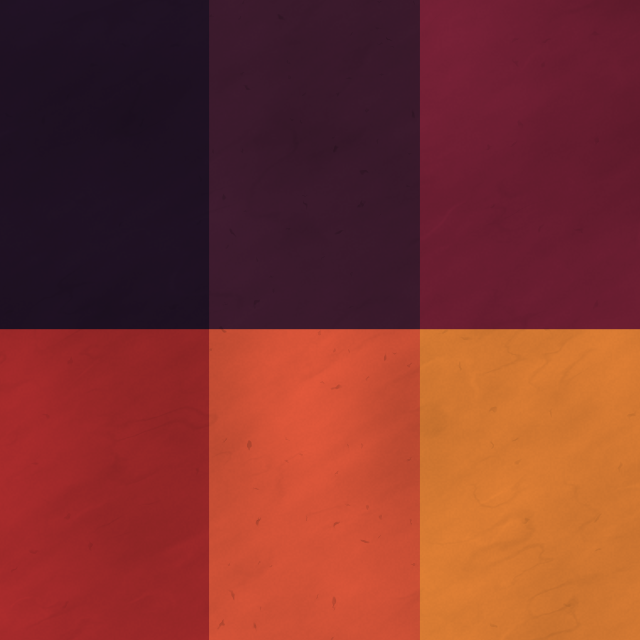
Reproduce this background procedurally as a WebGL 1 fragment shader.

```glsl
precision highp float;

uniform vec2 u_resolution;

const vec2 COLUMN_EDGES = vec2(0.3268, 0.656);
const float ROW_EDGE = 0.4855;

const vec3 NIGHT = vec3(0.120, 0.067, 0.134);
const vec3 PLUM = vec3(0.228, 0.100, 0.170);
const vec3 WINE = vec3(0.418, 0.115, 0.190);
const vec3 CRIMSON = vec3(0.605, 0.155, 0.157);
const vec3 CORAL = vec3(0.790, 0.308, 0.207);
const vec3 AMBER = vec3(0.828, 0.468, 0.195);

float hash(vec2 p) {
  vec3 q = fract(p.xyx * 0.1031);
  q += dot(q, q.yzx + 33.33);
  return fract((q.x + q.y) * q.z);
}

float noise(vec2 p) {
  vec2 i = floor(p);
  vec2 f = fract(p);
  f = f * f * (3.0 - 2.0 * f);
  float low = mix(hash(i), hash(i + vec2(1.0, 0.0)), f.x);
  float high = mix(hash(i + vec2(0.0, 1.0)), hash(i + 1.0), f.x);
  return mix(low, high, f.y);
}

float fbm(vec2 p) {
  float sum = 0.0;
  float weight = 0.5;
  for (int i = 0; i < 5; i++) {
    sum += weight * noise(p);
    p = mat2(1.6, 1.2, -1.2, 1.6) * p + 7.3;
    weight *= 0.5;
  }
  return sum;
}

vec2 rotate(vec2 p, float angle) {
  float c = cos(angle);
  float s = sin(angle);
  return vec2(c * p.x + s * p.y, c * p.y - s * p.x);
}

float glow(vec2 p, vec2 center, vec2 radius) {
  vec2 d = (p - center) / radius;
  return exp(-dot(d, d));
}

float edgeStep(float edge, float x, float pixel) {
  return smoothstep(edge - 0.5 * pixel, edge + 0.5 * pixel, x);
}

// Picks one of three neighbouring values across the columns
vec3 acrossColumns(vec3 left, vec3 middle, vec3 right, vec2 column) {
  return mix(mix(left, middle, column.x), right, column.y);
}

// Broad light and shade inside each panel
float panelShade(vec2 p, vec2 column, float row) {
  float wineShade = 0.11 * glow(p, vec2(0.68, 0.93), vec2(0.2, 0.22))
    - 0.10 * glow(p, vec2(0.96, 0.75), vec2(0.2, 0.17))
    - 0.14 * glow(p, vec2(1.0, 1.0), vec2(0.09, 0.05));
  float plumShade = 0.07 * glow(p, vec2(0.34, 0.6), vec2(0.07, 0.2))
    - 0.06 * glow(p, vec2(0.5, 0.77), vec2(0.12, 0.1));
  float nightShade = 0.05 * glow(p, vec2(0.1, 0.98), vec2(0.25, 0.08))
    - 0.06 * glow(p, vec2(0.18, 0.83), vec2(0.15, 0.12));
  float crimsonShade = 0.08 * glow(p, vec2(0.0, 0.2), vec2(0.11, 0.4))
    - 0.07 * glow(p, vec2(0.25, 0.25), vec2(0.15, 0.25));
  float coralShade = 0.06 * glow(p, vec2(0.47, 0.4), vec2(0.09, 0.18))
    + 0.04 * glow(p, vec2(0.52, 0.08), vec2(0.12, 0.12))
    - 0.06 * glow(p, vec2(0.34, 0.3), vec2(0.05, 0.15))
    - 0.05 * glow(p, vec2(0.64, 0.3), vec2(0.06, 0.15));
  float amberShade = 0.05 * glow(p, vec2(0.67, 0.05), vec2(0.12, 0.16))
    - 0.03 * glow(p, vec2(0.95, 0.15), vec2(0.15, 0.2));
  vec3 upper = acrossColumns(vec3(nightShade), vec3(plumShade), vec3(wineShade), column);
  vec3 lower = acrossColumns(vec3(crimsonShade), vec3(coralShade), vec3(amberShade), column);
  return mix(lower, upper, row).x;
}

// Thin warped ridges, stretched along a diagonal
float creases(vec2 p, float scale, float angle) {
  vec2 q = rotate(p, angle) * vec2(scale * 0.45, scale);
  q += 1.6 * vec2(fbm(q * 0.7), fbm(q * 0.7 + 19.0));
  float ridge = 1.0 - smoothstep(0.0, 0.09, abs(noise(q) - 0.5));
  return ridge * smoothstep(0.48, 0.72, fbm(p * 9.0 + scale));
}

// Small slanted nicks, at most one in each grid cell
float nicks(vec2 p, float cells, float density) {
  vec2 cell = floor(p * cells);
  vec2 local = fract(p * cells) - 0.5;
  vec2 offset = vec2(hash(cell + 3.1), hash(cell + 8.7)) - 0.5;
  vec2 d = rotate(local - 0.45 * offset, 2.6 * hash(cell + 5.0) - 0.7);
  d += 0.16 * (vec2(noise(p * cells * 7.0), noise(p * cells * 7.0 + 40.0)) - 0.5);
  float present = step(1.0 - density, hash(cell + 21.0));
  return present * (1.0 - smoothstep(0.3, 1.0, length(d / vec2(0.22, 0.08))));
}

void main() {
  vec2 p = gl_FragCoord.xy / u_resolution;
  vec2 pixel = 1.0 / u_resolution;
  vec2 column = vec2(edgeStep(COLUMN_EDGES.x, p.x, pixel.x), edgeStep(COLUMN_EDGES.y, p.x, pixel.x));
  float row = edgeStep(ROW_EDGE, p.y, pixel.y);

  vec3 upper = acrossColumns(NIGHT, PLUM, WINE, column);
  vec3 lower = acrossColumns(CRIMSON, CORAL, AMBER, column);
  vec3 color = mix(lower, upper, row);

  // Worn plaster: clouds, brushed streaks, creases, nicks and grain
  float middle = column.x - column.y;
  float light = 1.0 + panelShade(p, column, row);
  light += 0.12 * (fbm(p * 6.0 + 2.0) - 0.48);
  light += 0.08 * (fbm(rotate(p, 0.6) * vec2(14.0, 40.0)) - 0.48);
  light += mix(0.04, -0.05, middle) * creases(p, 18.0, 0.6);
  light -= 0.04 * creases(p + 4.0, 32.0, 0.4);
  light -= mix(0.06, 0.14, middle) * nicks(p, 24.0, 0.12);
  light -= 0.08 * middle * nicks(p + 0.37, 42.0, 0.12);
  light += 0.025 * (noise(p * 380.0) - 0.5);

  gl_FragColor = vec4(color * light, 1.0);
}
```
